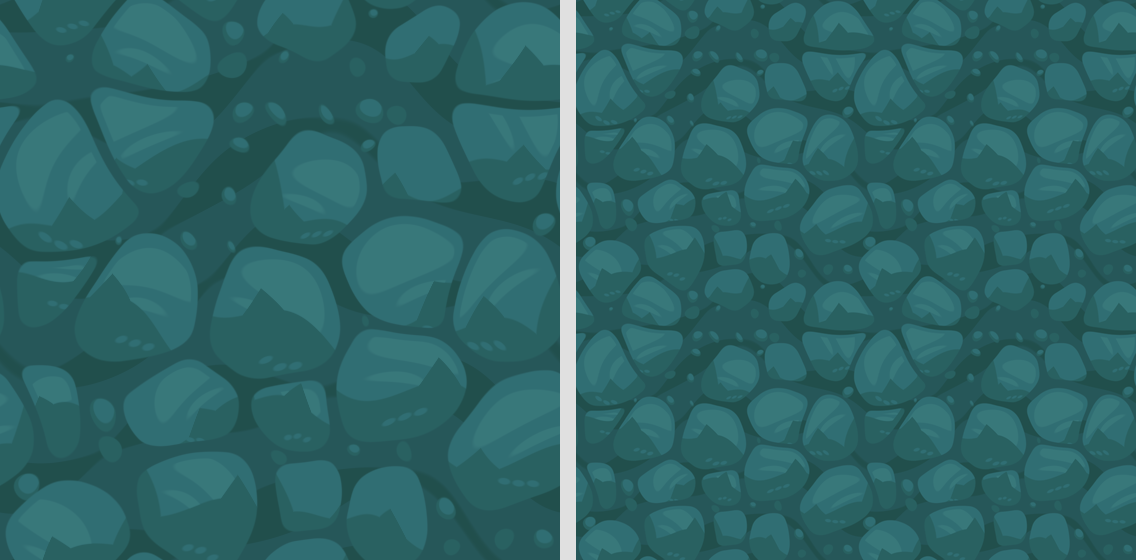
Left, the tile; right, the same tile 2 across and 2 down.
Give the GLSL for this texture, as a Shadertoy shader.

```glsl
#define TAU 6.2831853
#define GRID 5.0
#define PEBBLE_GRID 13.0
#define JITTER 0.75
#define GAP 0.008
#define EDGE 0.0017
#define SHADOW vec3(0.13, 0.31, 0.30)
#define SLATE vec3(0.15, 0.34, 0.35)
#define BODY vec3(0.16, 0.38, 0.38)
#define LIT vec3(0.19, 0.43, 0.45)
#define SHINE vec3(0.22, 0.47, 0.48)

float hash(vec2 id, float salt) {
    return fract(sin(dot(id, vec2(127.1, 311.7)) + salt * 74.7) * 43758.5453);
}

float smoothMax(float a, float b, float k) {
    float h = max(k - abs(a - b), 0.0) / k;
    return max(a, b) + h * h * k * 0.25;
}

float inside(float d) { return 1.0 - smoothstep(-EDGE, EDGE, d); }

vec2 rotate(vec2 v, float a) {
    return vec2(cos(a) * v.x + sin(a) * v.y, cos(a) * v.y - sin(a) * v.x);
}

float ellipse(vec2 v, vec2 size) {
    return (length(v / size) - 1.0) * min(size.x, size.y);
}

// Wrapped, jittered stones of mixed size
vec2 stoneCentre(vec2 cell) {
    vec2 id = mod(cell, GRID);
    return (cell + 0.5 + JITTER * (vec2(hash(id, 1.0), hash(id, 2.0)) - 0.5)) / GRID;
}

float stoneRadius(vec2 cell) {
    return mix(0.075, 0.165, hash(mod(cell, GRID), 3.0));
}

float power(vec2 p, vec2 cell) {
    vec2 v = p - stoneCentre(cell);
    float r = stoneRadius(cell);
    return dot(v, v) - r * r;
}

// Distance to the stone that owns this place
float stoneField(vec2 p, out vec2 owner) {
    vec2 base = floor(p * GRID);
    float best = 1e3;
    for (int i = 0; i < 25; i++) {
        vec2 cell = base + vec2(i % 5, i / 5) - 2.0;
        float w = power(p, cell);
        if (w < best) { best = w; owner = cell; }
    }
    vec2 centre = stoneCentre(owner);
    float d = -1.0;
    // Keep clear of the neighbours
    for (int i = 0; i < 25; i++) {
        vec2 cell = base + vec2(i % 5, i / 5) - 2.0;
        if (cell == owner) continue;
        float span = length(stoneCentre(cell) - centre);
        d = smoothMax(d, GAP - (power(p, cell) - best) / (2.0 * span), 0.03);
    }
    // Rounded facets of its own
    vec2 id = mod(owner, GRID);
    float r = stoneRadius(owner);
    for (int i = 0; i < 6; i++) {
        float k = float(i);
        float a = TAU * (k + 0.7 * hash(id, 10.0 + k)) / 6.0;
        float reach = r * mix(0.8, 1.08, hash(id, 20.0 + k));
        d = smoothMax(d, dot(p - centre, vec2(cos(a), sin(a))) - reach, 0.35 * r);
    }
    return d;
}

// Flat painted faces: shaded body, lit top, shine and chips
vec3 stoneColour(vec2 p, vec2 owner, float d) {
    vec2 id = mod(owner, GRID);
    float r = stoneRadius(owner);
    vec2 q = (p - stoneCentre(owner)) / r;
    if (hash(id, 30.0) < 0.5) q.x = -q.x;
    float tilt = mix(-0.2, 0.6, hash(id, 31.0));
    float wave = 0.16 * sin(3.2 * q.x + TAU * hash(id, 32.0));
    float notch = 0.3 * max(0.0, 1.0 - 4.0 * abs(q.x - hash(id, 33.0) + 0.4));
    float top = q.y + tilt * q.x + wave - notch + mix(0.0, 0.4, hash(id, 34.0));
    float side = q.x + 0.3 * q.y + mix(0.45, 1.0, hash(id, 35.0)) + 0.15 * q.y * q.y;
    float lit = inside(-min(top, side) * r * 0.85);
    vec3 colour = mix(BODY, LIT, lit);

    vec2 u = rotate(q - vec2(0.2, 0.33), mix(-1.1, 0.5, hash(id, 36.0)));
    u.y += 0.5 * u.x * u.x;
    float patchShape = ellipse(u, vec2(0.6, mix(0.2, 0.34, hash(id, 37.0))));
    float streak = ellipse(u + vec2(0.1, 0.46), vec2(0.36, 0.07));
    float shine = inside(min(patchShape, streak) * r) * inside(d + 0.012);
    colour = mix(colour, SHINE, shine * lit * step(0.095, r));

    for (int i = 0; i < 3; i++) {
        float k = float(i);
        vec2 spot = vec2(0.17 * k - 0.1, -0.52 - 0.13 * hash(id, 40.0 + k));
        float chip = ellipse(rotate(q - spot, 0.4), vec2(0.075, 0.04));
        colour = mix(colour, LIT, inside(chip * r) * step(0.1, r));
    }
    return colour;
}

// Pebbles grow into the free room between stones
vec3 addPebble(vec3 ground, vec2 p) {
    vec2 cell = floor(p * PEBBLE_GRID), id = mod(cell, PEBBLE_GRID), owner;
    vec2 offset = 0.45 * (vec2(hash(id, 51.0), hash(id, 52.0)) - 0.5);
    vec2 centre = (cell + 0.5 + offset) / PEBBLE_GRID;
    float r = min(mix(0.014, 0.03, hash(id, 53.0)), stoneField(centre, owner) - 0.003);
    r = min(r, (0.49 - max(abs(offset.x), abs(offset.y))) / PEBBLE_GRID);
    if (r < 0.008) return ground;
    vec2 q = rotate(p - centre, TAU * hash(id, 54.0));
    q.y += 6.0 * q.x * q.x;
    vec2 size = r * vec2(1.0, mix(0.65, 0.95, hash(id, 55.0)));
    float d = ellipse(q, size);
    vec2 lift = rotate(vec2(0.1, 0.25) * r, TAU * hash(id, 54.0));
    float cap = max(ellipse(q - lift, size * 0.78), d + 0.001);
    vec3 colour = mix(BODY, LIT, inside(cap) * step(0.4, hash(id, 56.0)));
    return mix(ground, colour, inside(d));
}

// Wavy strata of soil
vec3 soil(vec2 p) {
    float phase = 5.0 * p.y + 0.45 * sin(TAU * (p.x + 0.15))
                + 0.2 * sin(TAU * (2.0 * p.x - p.y + 0.4));
    float band = sin(TAU * phase) + 0.6 * sin(TAU * (2.0 * p.x + 2.0 * p.y)) - 0.35;
    return mix(SLATE, SHADOW, inside(-band / 30.0));
}

void mainImage(out vec4 fragColor, in vec2 fragCoord) {
    vec2 uv = fragCoord / iResolution.xy;
    vec2 p = uv + 0.009 * sin(TAU * vec2(3.0 * uv.y + uv.x, 3.0 * uv.x - 2.0 * uv.y));
    vec2 owner;
    float d = stoneField(p, owner);
    vec3 colour = soil(uv);
    if (d > -EDGE) colour = addPebble(colour, p);
    colour = mix(colour, stoneColour(p, owner, d), inside(d));
    fragColor = vec4(colour, 1.0);
}
```
